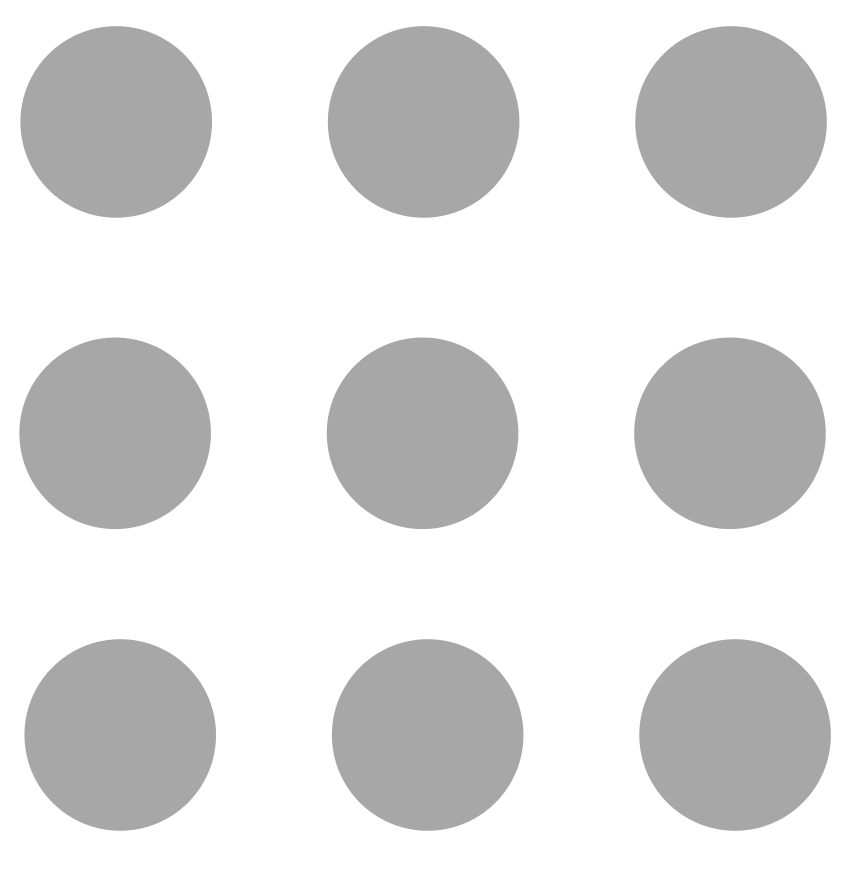
Give the GLSL for this pattern, as a Shadertoy shader.

```glsl
const vec3 PAPER = vec3(1.0);
const vec3 DOT_GRAY = vec3(0.653);
const int ROWS = 3;
const float COLUMNS = 3.0;
const float COLUMN_STEP = 0.3431;
const float DOT_RADIUS = 0.1069;

// Centre of the leftmost dot in each row, bottom to top
const vec2 ROW_START[ROWS] = vec2[ROWS](
    vec2(0.1342, 0.1797),
    vec2(0.1285, 0.5164),
    vec2(0.1297, 0.8639)
);

float circleDistance(vec2 p, float radius) {
    return length(p) - radius;
}

// Distance to the nearest dot of a finite horizontal row
float dotRowDistance(vec2 p, vec2 start, float stepSize, float count, float radius) {
    vec2 local = p - start;
    float column = clamp(round(local.x / stepSize), 0.0, count - 1.0);
    local.x -= column * stepSize;
    return circleDistance(local, radius);
}

float coverage(float dist, float pixelSize) {
    return clamp(0.5 - dist / pixelSize, 0.0, 1.0);
}

void mainImage(out vec4 fragColor, in vec2 fragCoord) {
    // Canvas height is one unit
    float pixelSize = 1.0 / iResolution.y;
    vec2 p = fragCoord * pixelSize;

    // Union of the slightly offset rows
    float dist = 1e3;
    for (int row = 0; row < ROWS; row++) {
        dist = min(dist, dotRowDistance(p, ROW_START[row], COLUMN_STEP, COLUMNS, DOT_RADIUS));
    }

    vec3 color = mix(PAPER, DOT_GRAY, coverage(dist, pixelSize));
    fragColor = vec4(color, 1.0);
}
```
